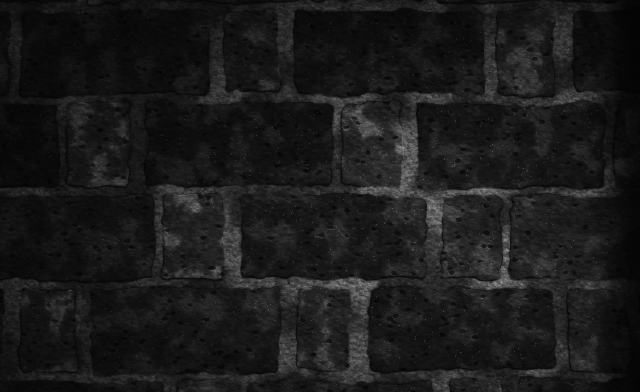
Write a WebGL 2 fragment shader that draws this texture.

```glsl
#version 300 es
precision highp float;
// Dim, weathered brick wall in Flemish bond: short headers alternate with long
// stretchers, one offset per course. Warped rounded boxes form the bricks, cellular
// noise adds pits and grit, and a relief term plus a soft lamp shades the surface.

#define COURSE_H 0.2355     // height of one course, canvas height = 1
#define COURSE_BASE 0.0415  // lowest full bed joint
#define PERIOD 0.698        // one header plus one stretcher
#define HEADER_HALF 0.073
#define STRETCHER_HALF 0.239
#define BRICK_HALF_H 0.1055
#define STRETCHER_TONE 0.115
#define HEADER_TONE 0.18
#define MORTAR_TONE 0.31
#define RELIEF 0.75
#define LAMP vec2(1.17, 0.40)
#define LAMP_REACH vec2(0.88, 0.53)

uniform vec2 u_resolution;
out vec4 fragColor;

// Header centre in each course, from the bottom up
const float HEADER_X[6] = float[6](0.521, 0.128, 0.497, 0.252, 0.643, 0.30);

float hash(vec2 p) {
  vec3 q = fract(p.xyx * vec3(0.1031, 0.1030, 0.0973));
  q += dot(q, q.yzx + 33.33);
  return fract((q.x + q.y) * q.z);
}

float noise(vec2 p) {
  vec2 i = floor(p), f = fract(p);
  f = f * f * (3.0 - 2.0 * f);
  return mix(mix(hash(i), hash(i + vec2(1, 0)), f.x),
             mix(hash(i + vec2(0, 1)), hash(i + 1.0), f.x), f.y);
}

float fbm(vec2 p) {
  float sum = 0.0, amp = 0.5;
  for (int i = 0; i < 4; i++) {
    sum += amp * noise(p);
    p = mat2(1.6, 1.2, -1.2, 1.6) * p + 17.3;
    amp *= 0.5;
  }
  return sum / 0.9375;
}

// Distance to the nearest cell point, and that cell's random value
vec2 cells(vec2 p) {
  vec2 home = floor(p), best = vec2(9.0, 0.0);
  for (int y = -1; y <= 1; y++)
    for (int x = -1; x <= 1; x++) {
      vec2 c = home + vec2(x, y);
      float d = length(c + vec2(hash(c), hash(c + 71.7)) - p);
      if (d < best.x) best = vec2(d, hash(c + 29.1));
    }
  return best;
}

// Signed distance to the brick (x), its random value (y), 1 for headers (z)
vec3 brick(vec2 p) {
  float course = floor((p.y - COURSE_BASE) / COURSE_H);
  float x = p.x - HEADER_X[int(clamp(course + 1.0, 0.0, 5.0))];
  float k = floor(x / PERIOD + 0.5);
  float split = 0.5 * (HEADER_HALF + 0.5 * PERIOD - STRETCHER_HALF);
  bool header = abs(x - k * PERIOD) < split;
  if (!header) k = floor(x / PERIOD) + 0.5;
  vec2 id = vec2(k * 2.0 + 40.0, course + 11.0);
  float rnd = hash(id);
  vec2 local = vec2(x - k * PERIOD, p.y - COURSE_BASE - (course + 0.5) * COURSE_H);
  local += (vec2(rnd, hash(id + 5.3)) - 0.5) * vec2(0.014, 0.006);
  vec2 halfSize = vec2(header ? HEADER_HALF : STRETCHER_HALF, BRICK_HALF_H);
  halfSize += (hash(id + 9.1) - 0.5) * vec2(0.012, 0.004);
  vec2 q = abs(local) - halfSize + 0.012;
  float d = length(max(q, 0.0)) + min(max(q.x, q.y), 0.0) - 0.012;
  return vec3(d, rnd, header ? 1.0 : 0.0);
}

// Height (x) and reflectance (y) of the wall
vec2 surface(vec2 p, float soft) {
  vec2 bend = vec2(fbm(p * 8.0), fbm(p * 8.0 + 41.0)) - 0.5;
  vec2 chip = vec2(noise(p * 48.0), noise(p * 48.0 + 23.0)) - 0.5;
  vec3 b = brick(p + bend * 0.024 + chip * 0.008);
  float face = smoothstep(soft, -soft, b.x);
  float mottle = fbm(p * 22.0 + b.y * 7.0);
  float grain = fbm(p * vec2(95.0, 130.0));
  vec2 pit = cells(p * vec2(38.0, 55.0));
  vec2 grit = cells(p * 130.0);

  // Pitted clay, with pale lime stains strongest on some headers
  float hole = smoothstep(0.38, 0.15, pit.x + 0.3 * (grain - 0.5)) * step(0.80, pit.y);
  float stain = smoothstep(0.48, 0.68, mottle) * mix(0.05, 0.05 + 0.17 * b.y, b.z);
  float clay = mix(STRETCHER_TONE, HEADER_TONE, b.z) * (0.75 + 0.5 * b.y);
  clay = clay * (0.35 + 0.75 * mottle + 0.6 * (grain - 0.3)) + stain * (0.5 + grain);
  clay *= 1.0 - 0.55 * hole;
  clay += 0.16 * smoothstep(0.3, 0.1, grit.x) * step(0.95, grit.y);

  // Sandy mortar with uneven dirt
  float dirt = smoothstep(0.28, 0.66, fbm(p * 11.0 + 60.0));
  float sand = MORTAR_TONE * mix(0.45, 1.1, dirt) * (0.45 + 0.75 * grain + 0.4 * grit.y);

  // Broken dark crevice along the brick rim
  float crevice = exp(-abs(b.x) / 0.0028) * smoothstep(0.25, 0.6, noise(p * 17.0 + 8.0));
  float height = face * (0.55 - 0.35 * hole) + 0.9 * grain - 0.25 * grit.x * (1.0 - face);
  return vec2(height - 0.3 * crevice, mix(sand, clay, face) * (1.0 - 0.7 * crevice));
}

void main() {
  vec2 p = gl_FragCoord.xy / u_resolution.y;
  float soft = max(1.0 / u_resolution.y, 0.0025);
  vec2 here = surface(p, soft);
  float toLamp = surface(p + vec2(0.0012, 0.0026), soft).x;
  float shade = clamp(1.0 + RELIEF * (here.x - toLamp), 0.3, 1.8);

  // Lamp pool, fading to black at the right edge
  vec2 away = (p - LAMP) / LAMP_REACH;
  float lamp = 0.20 + 0.88 * exp(-dot(away, away));
  float edge = u_resolution.x / u_resolution.y - p.x;
  lamp *= mix(0.12, 1.0, smoothstep(0.01, 0.16, edge));
  fragColor = vec4(vec3(0.012 + here.y * shade * lamp), 1.0);
}
```
